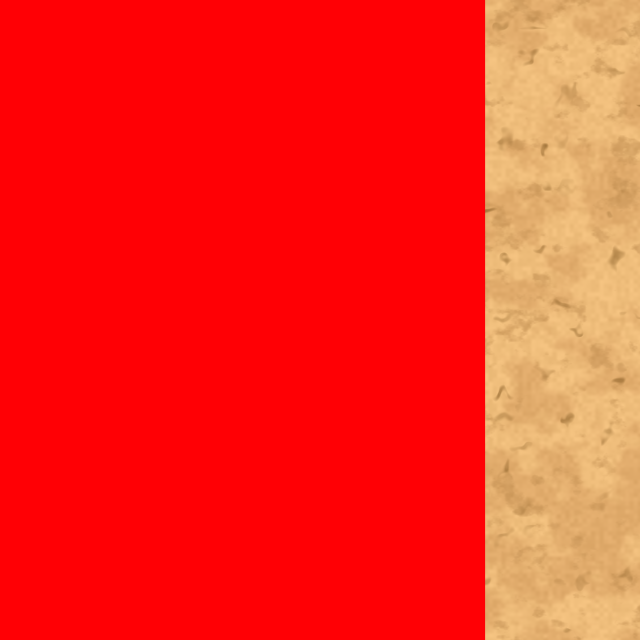
Write a three.js fragment shader that draws this background.

```glsl
varying vec2 vUv;

const vec3 RED = vec3(1.0, 0.0, 0.02);
const vec3 CORK_LIGHT = vec3(0.94, 0.745, 0.485);
const vec3 CORK_MID = vec3(0.88, 0.67, 0.42);
const vec3 CORK_DARK = vec3(0.78, 0.58, 0.34);
const vec3 FLECK = vec3(0.56, 0.39, 0.17);

const float SEAM_X = 0.758;
const float SEAM_SOFT = 0.001;
const float FLECK_CELL = 0.062;
const float FLECK_CHANCE = 0.62;
const float FLECK_WARP = 0.022;
const float GRAIN = 0.05;

float hash(vec2 p) {
  vec3 q = fract(vec3(p.xyx) * 0.1031);
  q += dot(q, q.yzx + 33.33);
  return fract((q.x + q.y) * q.z);
}

vec2 hash2(vec2 p) {
  return vec2(hash(p + 17.3), hash(p + 71.9));
}

float noise(vec2 p) {
  vec2 i = floor(p);
  vec2 f = fract(p);
  f = f * f * (3.0 - 2.0 * f);
  float low = mix(hash(i), hash(i + vec2(1.0, 0.0)), f.x);
  float high = mix(hash(i + vec2(0.0, 1.0)), hash(i + 1.0), f.x);
  return mix(low, high, f.y);
}

float fbm(vec2 p) {
  float sum = 0.0;
  float amp = 0.5;
  for (int i = 0; i < 4; i++) {
    sum += amp * noise(p);
    p = p * 2.1 + 13.7;
    amp *= 0.5;
  }
  return sum / 0.9375;
}

// Ragged, slanted specks, one at most per grid cell
float flecks(vec2 uv) {
  vec2 warp = vec2(noise(uv * 75.0), noise(uv * 75.0 + 40.0)) - 0.5;
  vec2 p = uv + warp * FLECK_WARP;
  vec2 home = floor(p / FLECK_CELL);
  float cover = 0.0;
  for (int y = -1; y <= 1; y++) {
    for (int x = -1; x <= 1; x++) {
      vec2 cell = home + vec2(float(x), float(y));
      vec2 rnd = hash2(cell + 5.0);
      vec2 d = p - (cell + 0.15 + 0.7 * hash2(cell)) * FLECK_CELL;
      float angle = mix(-0.3, 1.0, rnd.x);
      float c = cos(angle);
      float s = sin(angle);
      d = vec2(c * d.x + s * d.y, c * d.y - s * d.x);
      vec2 size = vec2(mix(0.010, 0.023, rnd.y), mix(0.006, 0.011, rnd.x));
      float body = 1.0 - smoothstep(0.25, 1.0, length(d / size));
      float present = step(hash(cell + 29.0), FLECK_CHANCE);
      float strength = mix(0.25, 0.9, pow(hash(cell + 53.0), 1.5));
      cover = max(cover, body * present * strength);
    }
  }
  return cover * mix(0.45, 1.0, noise(uv * 110.0));
}

vec3 cork(vec2 uv) {
  // Broad mottling, a little deeper towards the bottom
  float mottle = fbm(uv * vec2(17.0, 22.0)) + 0.08 * (0.5 - uv.y);
  vec3 col = mix(CORK_LIGHT, CORK_MID, smoothstep(0.36, 0.66, mottle));

  // Faint stains and fine grain
  float stain = smoothstep(0.58, 0.80, fbm(uv * vec2(32.0, 44.0) + 9.0));
  col = mix(col, CORK_DARK, 0.6 * stain);
  col += GRAIN * (noise(uv * 150.0) - 0.5);

  return mix(col, FLECK, flecks(uv));
}

void main() {
  float panel = smoothstep(SEAM_X - SEAM_SOFT, SEAM_X + SEAM_SOFT, vUv.x);
  gl_FragColor = vec4(mix(RED, cork(vUv), panel), 1.0);
}
```
